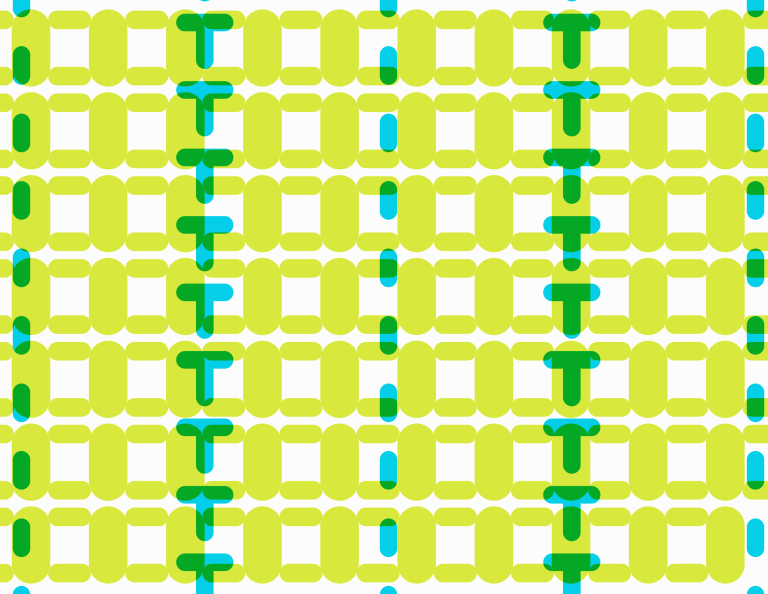
A Shadertoy shader for this pattern:

```glsl
const float UNITS_WIDE = 768.0;
const vec3 PAPER = vec3(0.99);
const vec3 LIME  = vec3(0.85, 0.91, 0.24);
const vec3 CYAN  = vec3(0.02, 0.81, 0.91);
const vec3 GREEN = vec3(0.02, 0.66, 0.14);

// Signed distance to a segment a-b thickened by radius
float capsule(vec2 p, vec2 a, vec2 b, float radius) {
    vec2 pa = p - a, ba = b - a;
    return length(pa - ba * clamp(dot(pa, ba) / dot(ba, ba), 0.0, 1.0)) - radius;
}

// Offset from the nearest of evenly spaced centres
vec2 repeat(vec2 p, vec2 origin, vec2 pitch) {
    vec2 q = p - origin;
    return q - pitch * round(q / pitch);
}

// Rows of upright posts joined by an upper and a lower link
float chainRows(vec2 p, vec2 origin, vec2 pitch, float rows, float lastLink) {
    float row = clamp(round((p.y - origin.y) / pitch.y), 0.0, rows - 1.0);
    float y = p.y - origin.y - row * pitch.y;
    float postX = repeat(p, origin, pitch).x;
    float post = capsule(vec2(postX, y), vec2(0.0, -19.3), vec2(0.0, 19.3), 19.3);

    float link = round((p.x - origin.x) / pitch.x - 0.5);
    float linkX = p.x - origin.x - (link + 0.5) * pitch.x;
    float rail = capsule(vec2(linkX, abs(y) - 28.1), vec2(-12.2, 0.0), vec2(12.2, 0.0), 9.3);

    // The bottom row stops at its final post
    bool ended = row == rows - 1.0 && link > lastLink;
    return ended ? post : min(post, rail);
}

// Vertical dashes
float dashes(vec2 p, vec2 origin, vec2 pitch) {
    vec2 q = repeat(p, origin, pitch);
    return capsule(q, vec2(0.0, -10.6), vec2(0.0, 10.6), 8.7);
}

// Crossbars with a hanging stem
float tees(vec2 p, vec2 origin, vec2 pitch) {
    vec2 q = repeat(p, origin, pitch);
    float bar = capsule(q, vec2(-19.8, -18.8), vec2(19.8, -18.8), 8.8);
    float stem = capsule(q, vec2(0.0, -18.8), vec2(0.0, 18.8), 8.8);
    return min(bar, stem);
}

float coverage(float d, float pixel) {
    return 1.0 - smoothstep(-0.7 * pixel, 0.7 * pixel, d);
}

void mainImage(out vec4 fragColor, in vec2 fragCoord) {
    float pixel = UNITS_WIDE / iResolution.x;
    vec2 p = vec2(fragCoord.x, iResolution.y - fragCoord.y) * pixel;

    float lime = coverage(chainRows(p, vec2(31.0, 48.0), vec2(77.15, 82.83), 7.0, 8.0), pixel);

    // Stitch columns alternate between dashes and tees
    vec2 stitchPitch = vec2(367.0, 67.47);
    float stitch = min(dashes(p, vec2(21.5, -2.0), stitchPitch),
                       tees(p, vec2(204.8, 41.3), stitchPitch));

    // Overprint: cyan over lime turns green
    vec3 base = mix(PAPER, LIME, lime);
    vec3 ink = mix(CYAN, GREEN, lime);
    fragColor = vec4(mix(base, ink, coverage(stitch, pixel)), 1.0);
}
```
